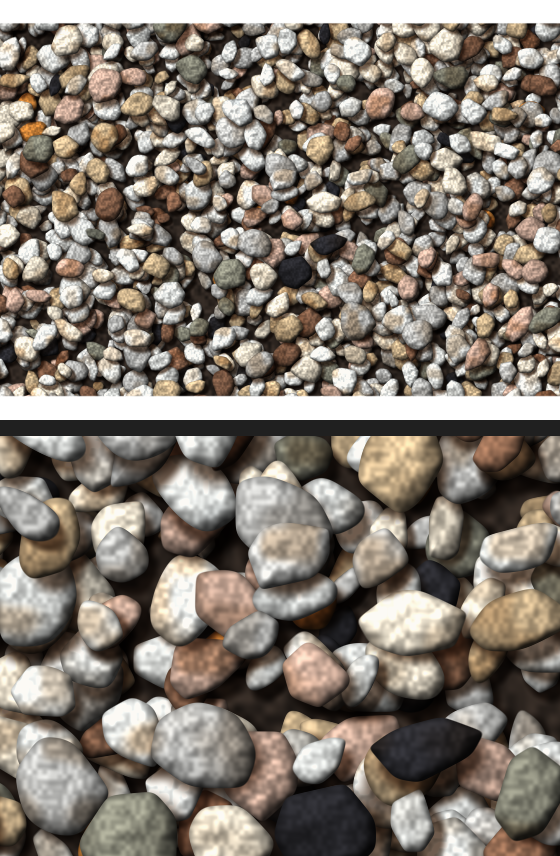
Top, the full canvas; bottom, a detail of the centre.
Write a WebGL 2 fragment shader that draws this texture.

```glsl
#version 300 es
precision highp float;
// A bed of mixed pale pebbles between two plain white bands.
// Jittered grids of rounded polygons are painted from the deepest layer up;
// each stone casts a warm shadow and is lit as a flat dome from the upper left.

uniform vec2 u_resolution;
out vec4 fragColor;

const int LAYERS = 7;
const int FACETS = 7;
const float CELL_DEEP = 0.050;           // grid size of the lowest layer
const float CELL_TOP = 0.075;            // grid size of the highest layer
const float PRESENCE = 0.62;             // chance that a cell holds a stone
const float JITTER = 0.66;
const vec2 RADIUS = vec2(0.30, 0.61);    // long half axis, in cells
const vec2 ASPECT = vec2(0.52, 0.95);    // short axis over long axis
const vec2 SHADOW_SHIFT = vec2(0.09, -0.11);
const vec3 SHADOW_TINT = vec3(0.44, 0.37, 0.32);
const vec3 LIGHT = vec3(-0.42, 0.48, 0.77);
const float AMBIENT = 0.24;
const float SUN = 1.10;
const float GRAIN = 0.34;
const vec2 BED = vec2(0.057, 0.9445);    // lower and upper edge of the bed
const vec3 GAP = vec3(0.17, 0.14, 0.12);
const vec3 PAPER = vec3(1.0);

vec4 hash4(vec2 p) {
  vec4 s = vec4(dot(p, vec2(127.1, 311.7)), dot(p, vec2(269.5, 183.3)),
                dot(p, vec2(113.5, 271.9)), dot(p, vec2(246.1, 124.6)));
  return fract(sin(s) * 43758.5453);
}

float hash(vec2 p) {
  return fract(sin(dot(p, vec2(127.1, 311.7))) * 43758.5453);
}

float noise(vec2 p) {
  vec2 i = floor(p), f = fract(p);
  f = f * f * (3.0 - 2.0 * f);
  return mix(mix(hash(i), hash(i + vec2(1, 0)), f.x),
             mix(hash(i + vec2(0, 1)), hash(i + vec2(1, 1)), f.x), f.y);
}

vec3 stoneColour(float pick) {
  if (pick < 0.30) return vec3(0.93, 0.94, 0.93);  // white
  if (pick < 0.47) return vec3(0.95, 0.91, 0.83);  // cream
  if (pick < 0.67) return vec3(0.76, 0.76, 0.75);  // pale grey
  if (pick < 0.79) return vec3(0.80, 0.70, 0.55);  // sand
  if (pick < 0.86) return vec3(0.80, 0.67, 0.60);  // rose
  if (pick < 0.90) return vec3(0.52, 0.52, 0.46);  // olive grey
  if (pick < 0.945) return vec3(0.54, 0.39, 0.30); // brown
  if (pick < 0.985) return vec3(0.17, 0.17, 0.19); // charcoal
  return vec3(0.86, 0.55, 0.24);                   // amber
}

// Rounded polygon: x is 1 on the outline, yz is the outward slope.
vec3 pebble(vec2 q, vec2 id, float sharpness) {
  float sum = 0.0;
  vec2 slope = vec2(0.0);
  for (int k = 0; k < FACETS; k++) {
    vec4 r = hash4(id + float(k) * 7.31);
    float a = 6.28319 * (float(k) + 0.6 * r.x) / float(FACETS);
    vec2 dir = vec2(cos(a), sin(a)) / mix(0.78, 1.1, r.y);
    float t = max(dot(q, dir), 0.0001);
    float w = pow(t, sharpness - 1.0);
    sum += w * t;
    slope += w * dir;
  }
  return vec3(pow(sum, 1.0 / sharpness), slope / max(length(slope), 0.00001));
}

vec3 shade(vec3 albedo, float d, vec2 slope, vec2 p, vec2 id) {
  // Surface stains, grain and small dents
  vec2 s = p + id * 0.37;
  vec3 stainTint = mix(vec3(0.84, 0.85, 0.86), vec3(0.88, 0.78, 0.67), hash(id + 2.3));
  float dent = noise(s * 110.0);
  vec2 bump = vec2(noise(s * 110.0 + vec2(0.35, 0.0)),
                   noise(s * 110.0 + vec2(0.0, 0.35))) - dent;
  albedo *= mix(stainTint, vec3(1.05), smoothstep(0.1, 0.55, noise(s * 38.0)));
  albedo *= 1.0 + GRAIN * (noise(s * 250.0) - 0.5);
  // Flat-topped dome, darker toward its rim
  vec3 normal = normalize(vec3(slope * 1.5 * pow(d, 3.6) - bump * 0.85, 1.0));
  float lit = max(dot(normal, normalize(LIGHT)), 0.0);
  return albedo * (AMBIENT + SUN * lit) * (1.0 - 0.28 * pow(d, 9.0));
}

void main() {
  vec2 p = gl_FragCoord.xy / u_resolution.y;
  float pixel = 1.0 / u_resolution.y;
  vec3 col = GAP * (0.6 + 0.8 * noise(p * 120.0));

  for (int layer = 0; layer < LAYERS; layer++) {
    float rise = float(layer) / float(LAYERS - 1);
    float cell = mix(CELL_DEEP, CELL_TOP, rise);
    vec2 g = p / cell + float(layer) * vec2(17.37, 9.61);
    for (int n = 0; n < 9; n++) {
      vec2 corner = floor(g) + vec2(n % 3, n / 3) - 1.0;
      vec2 id = corner + float(layer) * 53.0;
      vec4 place = hash4(id), form = hash4(id + 31.7);
      if (place.z > PRESENCE) continue;
      vec2 x = g - corner - 0.5 - JITTER * (place.xy - 0.5);
      float turn = 6.28319 * place.w;
      mat2 rot = mat2(cos(turn), -sin(turn), sin(turn), cos(turn));
      float radius = mix(RADIUS.x, RADIUS.y, form.x);
      vec2 axes = radius * vec2(1.0, mix(ASPECT.x, ASPECT.y, form.y));

      // Shadow on everything below
      float under = length(rot * (x - SHADOW_SHIFT) / axes);
      col *= mix(SHADOW_TINT, vec3(1.0), smoothstep(0.78, 1.2, under));

      // The stone itself
      vec2 q = rot * x / axes;
      if (dot(q, q) > 2.6) continue;
      vec3 body = pebble(q, id, mix(5.0, 16.0, form.z));
      float soft = 0.7 * pixel / (cell * axes.y);
      float cover = 1.0 - smoothstep(1.0 - soft, 1.0 + soft, body.x);
      if (cover <= 0.0) continue;
      vec2 slope = normalize((body.yz / axes) * rot + 0.00001);
      vec3 albedo = stoneColour(form.w) * mix(0.86, 1.06, hash(id + 5.9));
      vec3 stone = shade(albedo, min(body.x, 1.0), slope, p, id);
      col = mix(col, min(stone * mix(0.8, 1.0, rise), vec3(0.99, 0.98, 0.96)), cover);
    }
  }

  // White bands above and below
  float inside = smoothstep(-pixel, pixel, min(p.y - BED.x, BED.y - p.y));
  fragColor = vec4(mix(PAPER, clamp(col, 0.0, 1.0), inside), 1.0);
}
```
